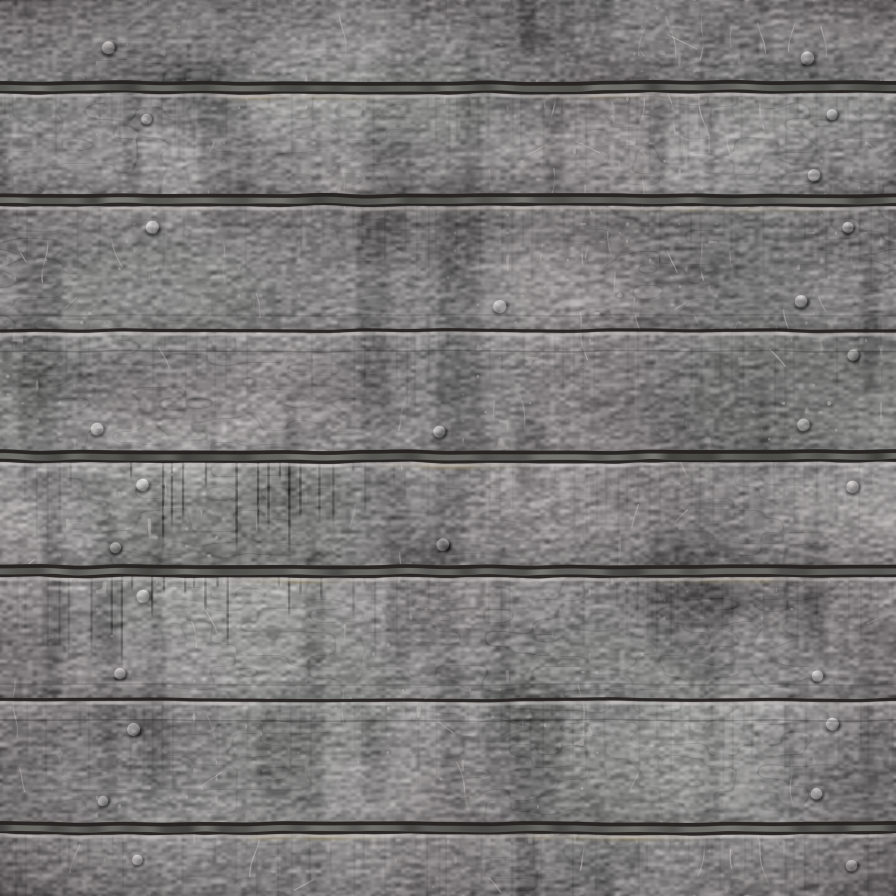
A Shadertoy shader for this texture:

```glsl
// Weathered grey horizontal boards, seven to a tile, with grooves, nail heads and wear.
// Periodic value noise gives grain and stains; distance functions give seams, nails,
// scratches and drips. All lengths are fractions of the canvas, so the tile wraps.

// Seam height, and 1 for a wide ridged groove or 0 for a thin gap.
const vec2 SEAMS[7] = vec2[7](vec2(0.076, 1.0), vec2(0.219, 0.0), vec2(0.363, 1.0),
    vec2(0.491, 1.0), vec2(0.631, 0.0), vec2(0.777, 1.0), vec2(0.903, 1.0));
const vec3 PAINT = vec3(1.02, 0.985, 0.995);
const vec3 GROOVE = vec3(0.14, 0.125, 0.12);
const vec3 LIP = vec3(0.37, 0.37, 0.355);
const vec3 CHALK = vec3(0.79, 0.77, 0.77);
const vec3 OCHRE = vec3(0.58, 0.53, 0.37);

float hash(vec2 p) {
    return fract(sin(dot(p, vec2(127.1, 311.7))) * 43758.5453);
}

float noise(vec2 uv, vec2 freq) {
    vec2 p = uv * freq, i = floor(p), f = fract(p);
    f = f * f * (3.0 - 2.0 * f);
    vec2 a = mod(i, freq), b = mod(i + 1.0, freq);
    return mix(mix(hash(a), hash(vec2(b.x, a.y)), f.x),
               mix(hash(vec2(a.x, b.y)), hash(b), f.x), f.y);
}

float fbm(vec2 uv, vec2 freq) {
    float sum = 0.0, amp = 0.5;
    for (int i = 0; i < 4; i++) {
        sum += amp * noise(uv, freq);
        freq *= 2.0;
        amp *= 0.5;
    }
    return sum;
}

float band(float d, float halfWidth, float aa) {
    return 1.0 - smoothstep(halfWidth - aa, halfWidth + aa, abs(d));
}

// Fine crackled paint surface, used as a height field.
float surface(vec2 uv) {
    return noise(uv, vec2(110.0, 150.0)) + 0.7 * noise(uv, vec2(45.0, 190.0));
}

// One thin curved stroke per occupied grid cell.
float scratches(vec2 uv, vec2 grid, float halfLength, float lean, float density, float aa) {
    vec2 p = uv * grid, cell = mod(floor(p), grid);
    vec2 q = (fract(p) - 0.5) / grid;
    float angle = (hash(cell + 3.7) - 0.5) * lean;
    q.x += 0.0018 * sin(q.y * 110.0 + 6.0 * hash(cell));
    vec2 dir = vec2(sin(angle), cos(angle));
    float reach = halfLength * (0.3 + 0.7 * hash(cell + 9.1));
    float d = length(q - dir * clamp(dot(q, dir), -reach, reach));
    return step(hash(cell + 5.3), density) * band(d, 0.0007, aa);
}

// Dark runs hanging from the top edge of a board.
float drips(float x, float fall, float id, float aa) {
    float column = floor(x * 85.0);
    vec2 key = vec2(column, id);
    float reach = 0.02 + 0.1 * hash(key + 2.3);
    float offset = (fract(x * 85.0) - 0.3 - 0.4 * hash(key + 7.9)) / 85.0;
    float fade = 1.0 - smoothstep(reach * 0.7, reach, fall);
    return step(0.4, hash(key)) * fade * band(offset, 0.0013, aa);
}

// Brightness change of a domed nail head with a shadow below it.
float nail(vec2 p, float radius, float aa) {
    float d = length(p);
    float dome = 1.0 - smoothstep(radius - aa, radius + aa, d);
    float light = dot(p / radius, vec2(-0.45, 0.8));
    float shadow = smoothstep(1.8 * radius, radius, d) * clamp(0.5 - light, 0.0, 1.0);
    return mix(-0.24 * shadow, 0.09 + 0.2 * light, dome);
}

void mainImage(out vec4 fragColor, in vec2 fragCoord) {
    vec2 uv = fragCoord / iResolution.xy;
    float aa = 0.7 / iResolution.y;

    // Board index and distances to its lower and upper seams.
    float rise = 1.0, fall = 1.0, id = 0.0;
    for (int i = 0; i < 7; i++) {
        float above = fract(uv.y - SEAMS[i].x);
        if (above < rise) { rise = above; id = float(i); }
        fall = min(fall, fract(SEAMS[i].x - uv.y));
    }
    float boardHeight = rise + fall;

    // Painted wood: mottling, relief, crazing and vertical damp stains.
    float tone = 0.535 + 0.04 * (hash(vec2(id, 4.0)) - 0.5);
    tone += 0.36 * (fbm(uv, vec2(5.0, 12.0)) - 0.47);
    tone += 0.17 * (surface(uv) - surface(uv + vec2(-0.001, 0.0025)));
    tone += 0.16 * (noise(uv, vec2(180.0, 256.0)) - 0.5);
    tone -= 0.07 * band(noise(uv, vec2(36.0, 80.0)) - 0.5, 0.04, 0.03) * noise(uv, vec2(7.0));
    tone -= 0.09 * smoothstep(0.55, 0.85, noise(uv, vec2(34.0, 6.0)));
    tone += 0.05 * exp(-fall * 60.0) - 0.07 * exp(-rise * 80.0);

    // Drips gather on two boards at the left, scratches on the upper boards at the right.
    float wet = band(id - 1.5, 1.0, 0.1) * band(uv.x - 0.24, 0.14, 0.08);
    tone -= (0.03 + 0.14 * wet) * drips(uv.x, fall, id, aa);
    float scuffed = step(3.5, id) * band(uv.x - 0.74, 0.12, 0.12);
    float chalk = scratches(uv, vec2(30.0, 12.0), 0.034, 0.6, 0.06 + 0.6 * scuffed, aa);
    chalk += scratches(uv + 0.37, vec2(19.0, 17.0), 0.018, 2.2, 0.12 + 0.3 * scuffed, aa);
    chalk *= 0.6 * noise(uv, vec2(60.0, 90.0));
    chalk += 0.55 * smoothstep(0.9, 0.97, noise(uv, vec2(120.0, 100.0))) * noise(uv, vec2(9.0));

    // Nails: a pair near each end, sometimes a fifth in the middle.
    for (int k = 0; k < 5; k++) {
        vec2 key = vec2(float(k), id + 11.0);
        float upper = mod(float(k), 2.0);
        float x = (k < 2 ? 0.12 : 0.9) + 0.04 * upper + 0.03 * (hash(key) - 0.5);
        if (k == 4) x = 0.38 + 0.25 * hash(key);
        float y = boardHeight * (0.22 + 0.54 * upper + 0.1 * (hash(key + 5.0) - 0.5));
        float shown = step(k == 4 ? 0.6 : 0.12, hash(key + 8.0));
        tone += shown * nail(vec2(uv.x - x, rise - y), 0.0055 + 0.002 * hash(key + 2.0), aa);
    }
    vec3 color = tone * mix(PAINT, vec3(0.99, 1.0, 0.99), noise(uv, vec2(6.0, 9.0)));
    color = mix(color, CHALK, clamp(chalk, 0.0, 0.8));

    // Seams: shadow lines, a worn lip and a chipped bright edge below.
    for (int i = 0; i < 7; i++) {
        float wide = SEAMS[i].y;
        vec2 along = vec2(uv.x, SEAMS[i].x);
        float d = uv.y - SEAMS[i].x;
        d -= floor(d + 0.5);
        d += 0.0025 * (noise(along, vec2(22.0, 31.0)) - 0.5);
        float wear = noise(along, vec2(48.0, 37.0));
        float stain = smoothstep(0.6, 0.85, noise(along, vec2(6.0, 29.0)));
        color = mix(color, OCHRE, 0.6 * wide * stain * wear * band(d + 0.011, 0.003, 0.002));
        color = mix(color, CHALK, (0.25 + 0.5 * wear) * band(d + mix(0.004, 0.0095, wide), 0.0018, 0.0015));
        color *= 1.0 - (1.0 - wide) * (0.2 * band(d + 0.023, 0.0009, aa) + 0.12 * band(d - 0.017, 0.0009, aa));
        color = mix(color, LIP * (0.7 + 0.6 * wear), wide * band(d, 0.0065, aa));
        float dark = band(d - 0.0045 * wide, mix(0.0018, 0.0021, wide), aa);
        dark = max(dark, wide * band(d + 0.0058, 0.0009 + 0.0012 * wear, aa));
        color = mix(color, GROOVE, 0.93 * dark);
    }
    fragColor = vec4(clamp(color, 0.0, 1.0), 1.0);
}
```
